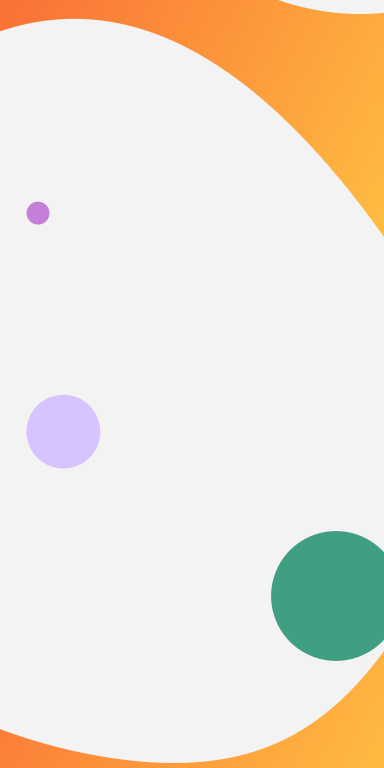
Reproduce this background procedurally as a WebGL 2 fragment shader.

```glsl
#version 300 es
precision highp float;
// Pale rounded sheet over diagonal orange gradients, with three flat discs.

#define PAPER vec3(0.951)
#define ORANGE vec3(0.98, 0.44, 0.21)
#define AMBER vec3(1.0, 0.76, 0.26)
#define PURPLE vec3(0.77, 0.50, 0.85)
#define LAVENDER vec3(0.845, 0.765, 1.0)
#define GREEN vec3(0.25, 0.62, 0.51)
#define GRADIENT_SLANT 0.55
#define GRADIENT_LENGTH 1.42

uniform vec2 u_resolution;
out vec4 fragColor;

// Smooth coverage of the region where the field is negative.
float coverage(float field) {
    float pixelStep = length(vec2(dFdx(field), dFdy(field)));
    return clamp(0.5 - field / max(pixelStep, 1e-6), 0.0, 1.0);
}

float disc(vec2 p, vec2 center, float radius) {
    return coverage(length(p - center) - radius);
}

// Height of the sheet's upper edge: a parabola.
float upperEdge(float x) {
    float d = x - 0.193;
    return 1.951 - 0.872 * d * d;
}

// Height of the sheet's lower edge: a bowl, steeper on the right.
float lowerEdge(float x) {
    float d = x - 0.453;
    return 0.013 + d * d * (0.558 + d * (0.499 + d * 0.481));
}

// Lower edge of the pale shape entering at the top right.
float cornerEdge(float x) {
    float d = x - 0.938;
    return 1.9635 + 0.8 * d * d;
}

// Each orange band carries its own diagonal gradient.
vec3 bandColor(vec2 p) {
    float bandTop = p.y > 1.0 ? 2.0 : 0.55;
    float t = (p.x + GRADIENT_SLANT * (bandTop - p.y)) / GRADIENT_LENGTH;
    return mix(ORANGE, AMBER, clamp(t, 0.0, 1.0));
}

void main() {
    // The canvas is two units tall and one unit wide.
    vec2 p = 2.0 * gl_FragCoord.xy / u_resolution.y;

    // Sheet and corner shape over the bands
    float sheet = coverage(p.y - upperEdge(p.x)) * coverage(lowerEdge(p.x) - p.y);
    float corner = coverage(cornerEdge(p.x) - p.y);
    vec3 color = mix(bandColor(p), PAPER, max(sheet, corner));

    // Discs
    color = mix(color, PURPLE, disc(p, vec2(0.099, 1.445), 0.0298));
    color = mix(color, LAVENDER, disc(p, vec2(0.165, 0.876), 0.096));
    color = mix(color, GREEN, disc(p, vec2(0.875, 0.448), 0.169));

    fragColor = vec4(color, 1.0);
}
```
